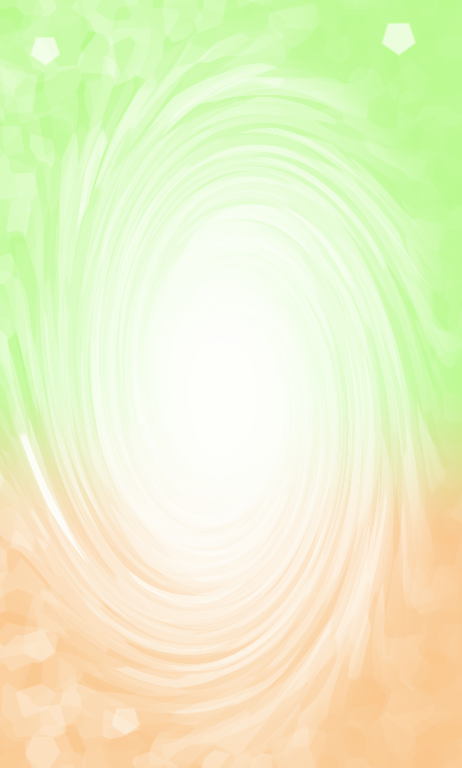
Reproduce this background procedurally as a WebGL 1 fragment shader.

```glsl
precision highp float;
// A pale whirlpool over a green-to-orange gradient. Layers of translucent
// cellular noise are twirled about a centre, so that facets near the border
// stretch into feathery streaks, which dissolve into a white central glow.

uniform vec2 u_resolution;

#define CENTER vec2(0.483, 0.486)
#define TWIRL_RADIUS 0.5
#define TWIST 9.0
#define CELLS_ACROSS 12.0
#define CELL_OPACITY 0.34
#define CELL_SHARPNESS 45.0
#define GLOW_RADIUS 0.60
#define GREEN vec3(0.73, 0.98, 0.555)
#define ORANGE vec3(0.98, 0.782, 0.555)

vec3 hash3(vec2 p) {
  vec3 q = vec3(dot(p, vec2(127.1, 311.7)),
                dot(p, vec2(269.5, 183.3)),
                dot(p, vec2(419.2, 371.9)));
  return fract(sin(q) * 43758.55);
}

// Rotates more strongly towards the centre; the border stays in place.
vec2 twirl(vec2 uv, float twist) {
  vec2 d = uv - CENTER;
  float pull = max(0.0, 1.0 - length(d) / TWIRL_RADIUS);
  float angle = twist * pull * pull;
  float c = cos(angle), s = sin(angle);
  return CENTER + vec2(c * d.x + s * d.y, c * d.y - s * d.x);
}

// One random value per cell, blended softly across the cell borders.
float cellValue(vec2 p) {
  vec2 cell = floor(p), f = fract(p);
  float total = 0.0, weights = 0.0;
  for (int y = -1; y <= 1; y++) {
    for (int x = -1; x <= 1; x++) {
      vec2 offset = vec2(float(x), float(y));
      vec3 rnd = hash3(cell + offset);
      vec2 d = offset + 0.1 + 0.8 * rnd.xy - f;
      float w = exp(-CELL_SHARPNESS * dot(d, d));
      total += w * rnd.z;
      weights += w;
    }
  }
  return total / max(weights, 1e-30);
}

// A soft-edged, slightly tilted pentagonal facet.
float facet(vec2 p, float radius) {
  float sector = 1.2566;
  float a = mod(atan(p.y, p.x) + 0.3, sector) - 0.5 * sector;
  return 1.0 - smoothstep(radius - 0.003, radius + 0.003, length(p) * cos(a));
}

void main() {
  vec2 uv = gl_FragCoord.xy / u_resolution;
  vec2 aspect = vec2(1.0, u_resolution.y / u_resolution.x);
  float r = length(uv - CENTER);

  // Facets are denser on the left and strongest inside the whirl.
  float inside = 1.0 - smoothstep(0.38, 0.52, r);
  float density = mix(mix(0.9, 0.2, smoothstep(0.15, 0.95, uv.x)), 1.0, inside);

  // Overlapping cell layers, each a little finer and more twisted.
  float clear = 1.0;
  float ragged = 0.0;
  for (int i = 0; i < 3; i++) {
    float k = float(i);
    vec2 src = twirl(uv, TWIST * (1.0 + 0.12 * k)) * aspect;
    float v = cellValue(src * CELLS_ACROSS * (1.0 + 0.3 * k) + 17.3 * k);
    clear *= 1.0 - CELL_OPACITY * density * v * v;
    ragged += (v - 0.5) / 3.0;
  }

  // Central glow with a feathered rim.
  float rim = r - 0.12 * ragged * smoothstep(0.1, 0.3, r);
  clear *= 1.0 - smoothstep(0.05, GLOW_RADIUS, GLOW_RADIUS + 0.05 - rim);

  // Bright facets around the whirl, drawn out into streaks by the twirl.
  vec2 src = twirl(uv, TWIST);
  for (int i = 0; i < 4; i++) {
    float k = float(i);
    float a = 0.33 + 0.78 * k + 0.017 * k * k * k;
    vec2 spot = CENTER + 0.405 * vec2(cos(a), sin(a));
    float strength = 0.38 + 0.018 * k * k * k;
    clear *= 1.0 - strength * facet((src - spot) * aspect, 0.033);
  }
  clear *= 1.0 - 0.6 * facet((src - vec2(0.236, 0.617)) * aspect, 0.03);

  // Loose bright facets in the corners.
  float loose = facet((uv - vec2(0.098, 0.935)) * aspect, 0.027);
  loose += facet((uv - vec2(0.863, 0.951)) * aspect, 0.031);
  loose += 0.6 * facet((uv - vec2(0.272, 0.062)) * aspect, 0.026);
  clear *= 1.0 - 0.7 * loose;

  vec3 base = mix(ORANGE, GREEN, smoothstep(0.29, 0.52, uv.y));
  gl_FragColor = vec4(mix(vec3(0.995, 0.998, 0.985), base, clear), 1.0);
}
```
